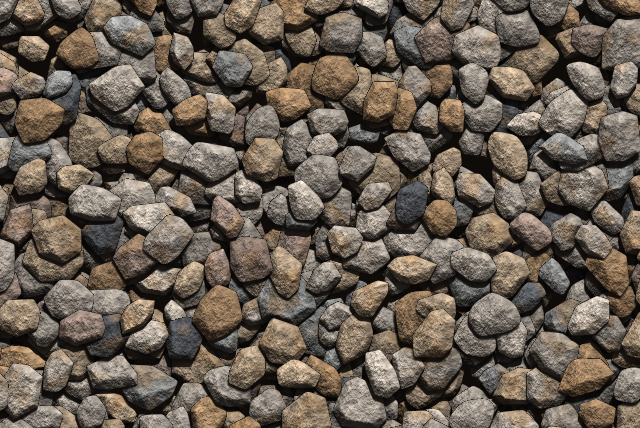
A Shadertoy shader for this texture:

```glsl
// Sunlit gravel: layers of jittered stones, each a soft minimum of tilted planes.
// The highest stone at each point is shaded by facet, grain and mineral colour,
// then darkened by the shadow and contact occlusion of the stones above it.
#define ROWS 11.3
#define LAYERS 3
#define FACETS 7
#define JITTER 0.74
#define GAPS 0.05
#define RELIEF 0.62
#define SHADOW_REACH 0.30
#define GRAIN 0.34
#define BUMP 0.13
#define SUN normalize(vec3(0.16, 0.70, 0.76))
#define SUNLIGHT vec3(0.96, 0.945, 0.925)
#define SKYLIGHT vec3(0.225, 0.205, 0.19)

const float TAU = 6.2831853;
const vec3 BED = vec3(0.06, 0.045, 0.035);

struct Stone { vec2 centre; float radius; float level; vec4 seed; };

vec4 hash4(vec3 p) {
    vec4 q = fract(p.xyzx * vec4(0.1031, 0.1030, 0.0973, 0.1099));
    q += dot(q, q.wzxy + 33.33);
    return fract((q.xxyz + q.yzzw) * q.zywx);
}

float gradientNoise(vec2 p) {
    vec2 cell = floor(p), f = p - cell;
    vec2 u = f * f * f * (f * (f * 6.0 - 15.0) + 10.0);
    vec4 corner;
    for (int i = 0; i < 4; i++) {
        vec2 o = vec2(i & 1, i >> 1);
        corner[i] = dot(hash4(vec3(cell + o, 5.0)).xy * 2.0 - 1.0, f - o);
    }
    return mix(mix(corner.x, corner.y, u.x), mix(corner.z, corner.w, u.x), u.y);
}

float fbm(vec2 p) {
    float sum = 0.0, amplitude = 1.0;
    for (int i = 0; i < 4; i++) {
        sum += amplitude * gradientNoise(p);
        p = mat2(1.6, 1.2, -1.2, 1.6) * p + 7.3;
        amplitude *= 0.7;
    }
    return sum;
}

// Stone k of the 3 x 3 cells around p; a negative level marks a gap
Stone stoneNear(vec2 p, int layer, int k) {
    float l = float(layer);
    vec2 offset = l * vec2(13.37, 7.61);
    vec2 cell = floor(p + offset) + vec2(k % 3, k / 3) - 1.0;
    vec4 place = hash4(vec3(cell, l * 17.0 + 3.0));
    vec4 seed = hash4(vec3(cell, l * 29.0 + 41.0));
    float level = place.w < GAPS ? -1.0 : (l + place.z) / float(LAYERS);
    vec2 centre = cell + 0.5 + JITTER * (place.xy - 0.5) - offset;
    return Stone(centre, mix(0.50, 0.80, seed.z), level, seed);
}

// Height above the rim (x) and its gradient (yz) in stone radii
vec3 stoneHeight(vec2 q, vec4 seed) {
    if (dot(q, q) > 1.82) return vec3(-1.0, 0.0, 0.0);
    float a = TAU * seed.x, sharp = mix(9.0, 30.0, seed.w);
    mat2 frame = mat2(cos(a), sin(a), -sin(a), cos(a));
    frame = mat2(1.0, 0.0, 0.0, mix(1.05, 1.6, seed.y)) * frame;
    q = frame * q;
    vec2 tilt = 0.5 * (seed.wz - 0.5);
    float sum = exp(-sharp * (0.45 + dot(tilt, q)));
    vec2 slopeSum = sum * tilt;
    for (int i = 0; i < FACETS; i++) {
        vec3 r = fract(seed.zwy * vec3(57.3, 91.7, 73.1) * (float(i) + 1.0));
        float angle = (float(i) + 0.7 * r.x) * TAU / float(FACETS);
        vec2 outward = vec2(cos(angle), sin(angle));
        float slope = mix(0.65, 2.2, r.y);
        float plane = slope * (mix(0.74, 1.0, r.z) - dot(outward, q));
        float weight = exp(min(-sharp * plane, 60.0));
        sum += weight;
        slopeSum -= weight * slope * outward;
    }
    return vec3(-log(sum) / sharp, (slopeSum / sum) * frame);
}

vec3 mineral(vec4 seed, float stain) {
    float pick = fract(seed.x * 7.31 + seed.w * 3.7);
    vec3 c = pick < 0.28 ? vec3(0.61, 0.595, 0.575)
           : pick < 0.50 ? vec3(0.66, 0.60, 0.52)
           : pick < 0.61 ? vec3(0.62, 0.52, 0.41)
           : pick < 0.77 ? vec3(0.71, 0.69, 0.66)
           : pick < 0.87 ? vec3(0.54, 0.56, 0.57)
           : pick < 0.95 ? vec3(0.59, 0.53, 0.50) : vec3(0.34, 0.36, 0.39);
    float rust = smoothstep(0.0, 0.6, stain) * step(0.4, seed.w);
    return mix(c, vec3(0.61, 0.49, 0.35), 0.5 * rust) * mix(0.92, 1.12, seed.y);
}

void mainImage(out vec4 fragColor, in vec2 fragCoord) {
    vec2 p = fragCoord / iResolution.y * ROWS;
    float pixel = ROWS / iResolution.y;

    // Topmost stone
    Stone top = Stone(vec2(0.0), 1.0, -0.5, vec4(0.5));
    vec3 surface = vec3(0.0);
    for (int l = 0; l < LAYERS; l++)
    for (int k = 0; k < 9; k++) {
        Stone s = stoneNear(p, l, k);
        if (s.level <= top.level) continue;
        vec3 h = stoneHeight((p - s.centre) / s.radius, s.seed);
        if (h.x > 0.0) { top = s; surface = h; }
    }

    // Cast shadow and contact occlusion from higher stones
    float sun = 1.0, open = 1.0;
    for (int l = 0; l < LAYERS; l++)
    for (int k = 0; k < 9; k++) {
        Stone s = stoneNear(p, l, k);
        if (s.level <= top.level) continue;
        vec2 q = (p - s.centre) / s.radius;
        float reach = 0.10 + SHADOW_REACH * (s.level - top.level) - 0.1 * surface.x;
        vec2 shift = normalize(SUN.xy) * reach / s.radius;
        sun *= 1.0 - smoothstep(-0.04, 0.07, stoneHeight(q + shift, s.seed).x);
        open *= 1.0 - 0.45 * smoothstep(-0.5, 0.08, stoneHeight(q, s.seed).x);
    }

    // Grain, bump and lighting
    vec2 grainAt = (p - top.centre) * 3.6 + top.seed.xy * 90.0;
    float grain = fbm(grainAt), e = 0.12;
    vec2 bump = (vec2(fbm(grainAt + vec2(e, 0.0)), fbm(grainAt + vec2(0.0, e))) - grain) / e;
    vec3 normal = normalize(vec3(-RELIEF * surface.yz - BUMP * bump, 1.0));
    float diffuse = max(dot(normal, SUN), 0.0) * sun;
    vec3 albedo = mineral(top.seed, gradientNoise(grainAt * 0.45) * 1.6 + 0.1);
    albedo *= 1.0 + GRAIN * grain;
    float depth = mix(0.6, 1.0, clamp(top.level, 0.0, 1.0));
    vec3 colour = albedo * (SKYLIGHT * open * depth + SUNLIGHT * diffuse * mix(1.0, open, 0.2));

    // Smooth rim over the dark bed
    float rim = surface.x * top.radius / max(length(surface.yz), 0.3);
    colour = mix(BED, colour, smoothstep(-0.4 * pixel, 1.2 * pixel, rim));
    if (top.level < 0.0) colour = BED;
    fragColor = vec4(clamp(colour, 0.0, 1.0), 1.0);
}
```
